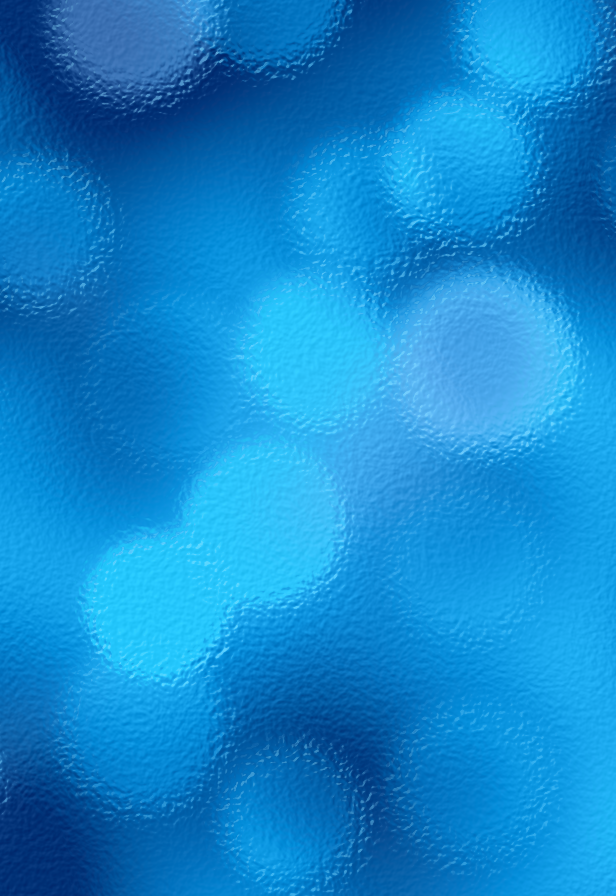
This background is drawn by a WebGL 2 fragment shader. Its source:

```glsl
#version 300 es
precision highp float;
// Soft blue light discs seen through finely rippled glass.
// Low-frequency noise and hashed discs set a tone that indexes a blue ramp;
// the slope of a fine noise relief bends the view and adds small glints.

uniform vec2 u_resolution;
out vec4 fragColor;

const vec3 PALE_LILAC = vec3(0.46, 0.69, 0.94);
const vec3 GLINT = vec3(0.55, 0.88, 1.0);
const vec2 LIGHT_DIR = vec2(-0.62, 0.78);
const vec2 GLOW_CENTRE = vec2(0.58, 0.70);

vec2 hash2(vec2 p) {
  vec3 q = fract(vec3(p.xyx) * vec3(0.1031, 0.1030, 0.0973));
  q += dot(q, q.yzx + 33.33);
  return fract((q.xx + q.yz) * q.zy);
}

float gradDot(vec2 cell, vec2 offset) {
  float angle = 6.28318 * hash2(cell).x;
  return dot(vec2(cos(angle), sin(angle)), offset);
}

// Gradient noise, roughly -0.7 to 0.7
float gradientNoise(vec2 p) {
  vec2 i = floor(p), f = fract(p);
  vec2 w = f * f * f * (f * (f * 6.0 - 15.0) + 10.0);
  vec2 dx = vec2(1.0, 0.0), dy = vec2(0.0, 1.0);
  float low = mix(gradDot(i, f), gradDot(i + dx, f - dx), w.x);
  float high = mix(gradDot(i + dy, f - dy), gradDot(i + 1.0, f - 1.0), w.x);
  return mix(low, high, w.y);
}

// Relief of the glass: small dimples, the two layers turned apart
float relief(vec2 p) {
  vec2 turned = mat2(0.8, 0.6, -0.6, 0.8) * p;
  float coarse = gradientNoise(p * vec2(90.0, 102.0) + 40.0);
  float fine = gradientNoise(turned * 160.0 + 230.0);
  return coarse + 0.45 * fine;
}

vec2 reliefSlope(vec2 p, float stepSize) {
  float h = relief(p);
  return vec2(relief(p + vec2(stepSize, 0.0)) - h,
              relief(p + vec2(0.0, stepSize)) - h) / (stepSize * 106.0);
}

// One disc: x = tone, y = paleness, z = rim weight
vec3 lightDisc(vec2 offset, float radius, vec2 look, vec2 kind) {
  float blur = mix(0.020, 0.050, look.y);
  float d = length(offset);
  float body = 1.0 - smoothstep(radius - blur, radius + blur, d);
  float pale = step(0.84, kind.y);
  float strength = mix(0.5, 2.5, look.x * (1.0 - 0.4 * look.y)) + 0.7 * pale;
  float hollow = step(0.86, kind.x) * (1.0 - smoothstep(0.3, 1.0, d / radius));
  float shade = 1.0 + 0.5 * dot(offset, kind - 0.5) / radius - 1.1 * hollow;
  float rim = 4.0 * body * (1.0 - body) * strength;
  return vec3(body * strength * shade, 0.5 * body * pale, rim);
}

// Discs scattered on a jittered grid
vec3 discField(vec2 p, float cellSize) {
  vec2 home = floor(p / cellSize);
  vec3 sum = vec3(0.0);
  for (int y = -1; y <= 1; y++) {
    for (int x = -1; x <= 1; x++) {
      vec2 cell = home + vec2(x, y);
      vec2 centre = (cell + 0.12 + 0.76 * hash2(cell + 17.0)) * cellSize;
      vec2 look = hash2(cell + 53.0);
      vec2 kind = hash2(cell + 91.0);
      float radius = mix(0.108, 0.138, kind.x);
      sum += lightDisc(p - centre, radius, look, kind);
    }
  }
  return sum;
}

// Blue ramp from deep navy (0) to bright cyan (5)
vec3 blueRamp(float tone) {
  vec3 stops[6] = vec3[6](
    vec3(0.00, 0.19, 0.46), vec3(0.00, 0.34, 0.62), vec3(0.01, 0.45, 0.75),
    vec3(0.02, 0.56, 0.86), vec3(0.11, 0.67, 0.94), vec3(0.14, 0.78, 0.99));
  float t = clamp(tone, 0.0, 4.999);
  int i = int(t);
  return mix(stops[i], stops[i + 1], fract(t));
}

void main() {
  vec2 p = gl_FragCoord.xy / u_resolution.x;
  float height = p.y * u_resolution.x / u_resolution.y;

  // Bend the view through the glass
  vec2 warp = vec2(gradientNoise(p * 14.0), gradientNoise(p * 14.0 + 30.0));
  vec2 slope = reliefSlope(p + 0.008 * warp, 0.0015);
  vec2 seen = p + 0.012 * slope;

  // Blurred backdrop, darker at the top, with a wide pale glow
  float tone = 2.15 + 5.5 * gradientNoise(seen * 2.3 + 5.3);
  tone -= 1.0 * smoothstep(0.55, 1.0, height);
  vec2 toGlow = seen - GLOW_CENTRE;
  float glow = exp(-dot(toGlow, toGlow) * 18.0);
  float haze = smoothstep(0.15, 0.6, gradientNoise(seen * 2.8 + 21.7));

  vec3 discs = discField(seen, 0.33);
  vec3 color = blueRamp(tone + discs.x + 1.4 * glow);
  float pale = discs.y + 0.2 * glow + 0.25 * haze;
  color = mix(color, PALE_LILAC, clamp(pale, 0.0, 0.65));

  // Gentle relief shading, with stronger glints along disc rims
  float facing = dot(slope, LIGHT_DIR);
  color += 0.022 * facing;
  float glint = min(discs.z, 2.0) * smoothstep(0.35, 1.3, facing);
  color = mix(color, GLINT, 0.24 * glint);
  fragColor = vec4(clamp(color, 0.0, 1.0), 1.0);
}
```
